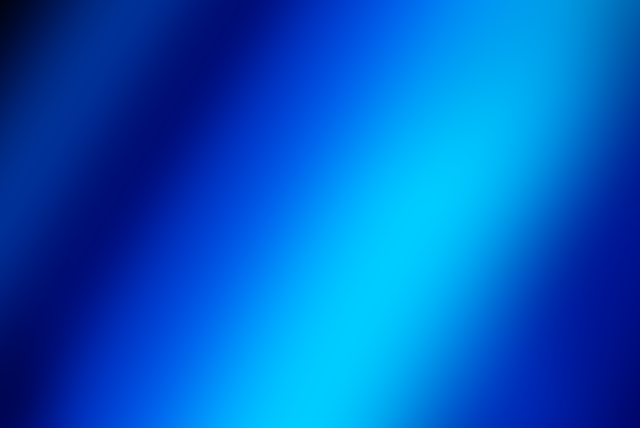
Give the GLSL for this background, as a Shadertoy shader.

```glsl
// Soft diagonal bands of blue light: a wide cyan beam between dark navy folds.

// Green and blue levels across the bands, evenly spaced
const int STOPS = 18;
const vec2 BAND[STOPS] = vec2[STOPS](
    vec2(0.00, 0.00), vec2(0.05, 0.26), vec2(0.18, 0.56),
    vec2(0.21, 0.62), vec2(0.07, 0.46), vec2(0.03, 0.44),
    vec2(0.17, 0.73), vec2(0.28, 0.86), vec2(0.45, 0.96),
    vec2(0.67, 1.00), vec2(0.80, 1.00), vec2(0.81, 1.00),
    vec2(0.66, 0.95), vec2(0.37, 0.78), vec2(0.11, 0.61),
    vec2(0.07, 0.57), vec2(0.05, 0.50), vec2(0.01, 0.38));

vec2 bandStop(int i) {
    return BAND[clamp(i, 0, STOPS - 1)];
}

// Cubic B-spline through the levels, free of visible creases
vec2 bandLight(float across) {
    float u = (across + 0.65) / 0.125;
    int i = int(floor(u));
    float t = fract(u), r = 1.0 - t;
    return (bandStop(i - 1) * r * r * r
          + bandStop(i) * (4.0 - 6.0 * t * t + 3.0 * t * t * t)
          + bandStop(i + 1) * (4.0 - 6.0 * r * r + 3.0 * r * r * r)
          + bandStop(i + 2) * t * t * t) / 6.0;
}

// Round falloff, one at its centre
float glow(vec2 p, vec2 centre, vec2 radius) {
    vec2 d = (p - centre) / radius;
    return exp(-dot(d, d));
}

void mainImage(out vec4 fragColor, in vec2 fragCoord) {
    vec2 uv = fragCoord / iResolution.xy;
    vec2 p = vec2(uv.x * 1.497, uv.y);

    // Slanted bands, bending slightly near the bottom
    float across = p.x - 0.63 * p.y - 0.04 * pow(1.0 - p.y, 4.0);
    vec2 light = bandLight(across);

    // The beam fades towards the top
    float beam = smoothstep(0.2, 0.65, across);
    light *= 1.0 - vec2(0.21, 0.06) * beam * smoothstep(0.5, 1.0, p.y);

    // Darker corners and a faint glow at the lower right
    light *= 1.0 - vec2(0.55, 0.30) * glow(p, vec2(0.0, 0.05), vec2(0.13, 0.22));
    light *= 1.0 - vec2(0.20, 0.20) * glow(p, vec2(1.5, 1.0), vec2(0.16, 0.35));
    light += vec2(0.07, 0.12) * glow(p, vec2(1.2, 0.05), vec2(0.17, 0.25));

    fragColor = vec4(0.0, clamp(light, 0.0, 1.0), 1.0);
}
```
